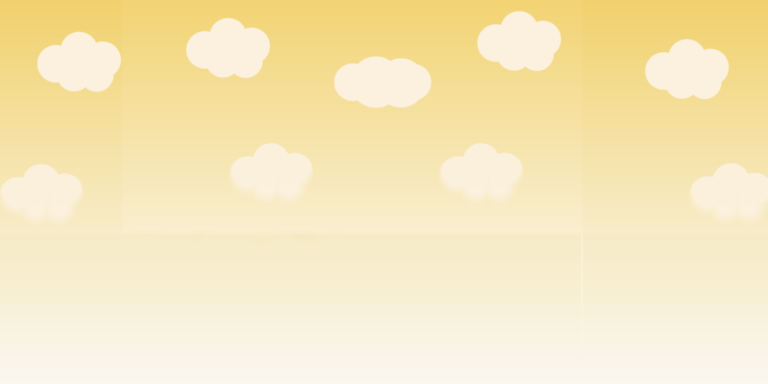
Give the GLSL for this background, as a Shadertoy shader.

```glsl
float circle(vec2 p, vec2 center, float radius) {
    return length(p - center) - radius;
}

float puffyCloud(vec2 p) {
    float d = circle(p, vec2(-0.060, -0.005), 0.049);
    d = min(d, circle(p, vec2(0.0, 0.029), 0.049));
    d = min(d, circle(p, vec2(0.061, 0.005), 0.048));
    d = min(d, circle(p, vec2(-0.013, -0.031), 0.046));
    return min(d, circle(p, vec2(0.046, -0.034), 0.044));
}

float wideCloud(vec2 p) {
    float d = circle(p, vec2(-0.076, 0.0), 0.049);
    d = min(d, circle(p, vec2(-0.016, 0.0), 0.067));
    d = min(d, circle(p, vec2(0.049, -0.002), 0.064));
    return min(d, circle(p, vec2(0.080, 0.0), 0.048));
}

vec2 gradientAt(vec2 cell) {
    float angle = 6.2832 * fract(sin(dot(cell, vec2(127.1, 311.7))) * 4375.5);
    return vec2(cos(angle), sin(angle));
}

float gradientNoise(vec2 p) {
    vec2 i = floor(p), f = fract(p), u = f * f * (3.0 - 2.0 * f);
    vec2 e = vec2(1.0, 0.0);
    float low = mix(dot(gradientAt(i), f), dot(gradientAt(i + e), f - e), u.x);
    float high = mix(dot(gradientAt(i + e.yx), f - e.yx),
                     dot(gradientAt(i + 1.0), f - 1.0), u.x);
    return mix(low, high, u.y);
}

// Soft-edged interval from a to b
float band(float x, float a, float b, float soft) {
    return smoothstep(a - soft, a + soft, x) * (1.0 - smoothstep(b - soft, b + soft, x));
}

void mainImage(out vec4 fragColor, in vec2 fragCoord) {
    float pixel = 1.0 / iResolution.y;
    vec2 p = vec2(2.0 * fragCoord.x / iResolution.x, fragCoord.y * pixel);

    // Golden sky fading to a pale ground
    vec3 color = mix(vec3(0.97, 0.925, 0.785), vec3(0.945, 0.82, 0.425),
                     smoothstep(0.0, 1.0, 0.5 + 0.5 * (p.y - 0.4) / 0.6) * 2.0 - 1.0);
    color = mix(vec3(0.97, 0.925, 0.785), vec3(0.945, 0.82, 0.425),
                clamp((p.y - 0.4) / 0.6, 0.0, 1.0));
    color = mix(vec3(0.98, 0.972, 0.955), color, smoothstep(-0.1, 0.4, p.y));

    // Lighter central panel, faint horizon and seam
    float panel = band(p.x, 0.318, 1.516, pixel) * smoothstep(0.385, 0.397, p.y);
    color += panel * vec3(0.005, 0.009, 0.025);
    float horizon = exp(-pow((p.y - 0.382) / 0.012, 2.0));
    float smudge = smoothstep(-0.1, 0.35, gradientNoise(p * vec2(14.0, 30.0)));
    smudge *= band(p.x, 0.36, 0.84, 0.06);
    color -= horizon * (0.2 + smudge) * vec3(0.008, 0.012, 0.025);
    float seam = band(p.x, 1.514, 1.518, pixel) * band(p.y, 0.06, 0.39, 0.03);
    color = mix(color, vec3(0.985, 0.965, 0.91), 0.6 * seam);

    // Crisp upper clouds and lower clouds with hazy bases
    vec2 centers[8] = vec2[8](
        vec2(0.206, 0.839), vec2(0.594, 0.875), vec2(1.352, 0.893), vec2(1.789, 0.820),
        vec2(0.107, 0.495), vec2(0.706, 0.549), vec2(1.253, 0.549), vec2(1.904, 0.497));
    float cover = 1.0 - smoothstep(-pixel, pixel, wideCloud(p - vec2(0.995, 0.786)));
    for (int i = 0; i < 8; i++) {
        vec2 q = p - centers[i];
        float haze = i < 4 ? 0.0 : 0.022 * smoothstep(0.03, -0.04, q.y);
        float shape = 1.0 - smoothstep(-pixel - haze, pixel + 0.3 * haze, puffyCloud(q));
        cover = max(cover, shape * (i < 4 ? 1.0 : 0.94));
    }
    color = mix(color, vec3(0.984, 0.945, 0.872), cover);

    fragColor = vec4(color, 1.0);
}
```
